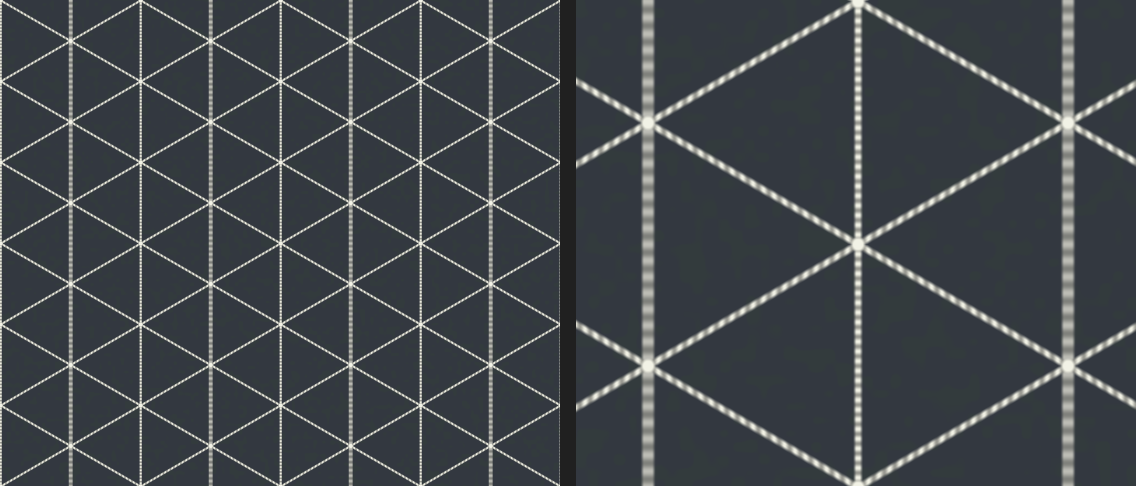
Left, the full canvas; right, a detail of the centre.
This pattern is drawn by a Shadertoy shader. Its source:

```glsl
// Isometric triangle grid: beaded cream lines on dark slate, 4 by 6 repeats.
// Each family of lines is a periodic distance, with a cosine bead along it;
// bright knots mark the crossings and wrapped noise mottles the ground.

const vec2 REPEATS = vec2(4.0, 6.0);       // cells across and down
const vec2 CELL = vec2(1.73, 1.0);         // cell size, in cell heights
const vec2 SHIFT = vec2(0.005, -0.006);    // grid offset, in cells
const vec2 GRAIN = vec2(128.0, 111.0);     // ground noise cells per canvas

// Half widths and softness, in cell heights
const float DIAGONAL_HALF = 0.0125;
const float FINE_HALF = 0.0135;
const float BROAD_HALF = 0.024;
const float KNOT_RADIUS = 0.026;
const float SOFTNESS = 0.009;

// Beads per cell
const float DIAGONAL_BEADS = 40.0;
const float FINE_BEADS = 25.0;
const float BROAD_BEADS = 15.0;

const vec3 SLATE = vec3(0.20, 0.22, 0.25);
const vec3 SLATE_GREEN = vec3(0.20, 0.23, 0.24);
const vec3 SHADE = vec3(0.50, 0.505, 0.485);
const vec3 GREY = vec3(0.60, 0.60, 0.57);
const vec3 PALE = vec3(0.74, 0.74, 0.71);
const vec3 CREAM = vec3(0.95, 0.95, 0.90);
const float TAU = 6.2831853;

float hash(vec2 p) {
    return fract(sin(dot(p, vec2(127.1, 311.7))) * 43758.5453);
}

// Value noise that repeats after one canvas
float wrappedNoise(vec2 p) {
    vec2 i = floor(p);
    vec2 f = smoothstep(0.0, 1.0, fract(p));
    vec2 a = mod(i, GRAIN);
    vec2 b = mod(i + 1.0, GRAIN);
    return mix(mix(hash(a), hash(vec2(b.x, a.y)), f.x),
               mix(hash(vec2(a.x, b.y)), hash(b), f.x), f.y);
}

// Signed offset to the nearest whole number
float toWhole(float x) { return fract(x + 0.5) - 0.5; }
vec2 toWhole(vec2 p) { return fract(p + 0.5) - 0.5; }

float bead(float phase) { return 0.5 + 0.5 * cos(TAU * phase); }

float stroke(float dist, float halfWidth, float soft) {
    return 1.0 - smoothstep(halfWidth - soft, halfWidth + soft, dist);
}

void mainImage(out vec4 fragColor, in vec2 fragCoord) {
    vec2 uv = fragCoord / iResolution.xy;
    vec2 cell = uv * REPEATS - SHIFT;
    float soft = max(SOFTNESS, 0.7 * REPEATS.y / iResolution.y);

    // Mottled ground
    float mottle = smoothstep(0.60, 0.75, wrappedNoise(uv * GRAIN));
    vec3 color = mix(SLATE, SLATE_GREEN, mottle);

    // Broad dashed uprights through the cell centres
    float broad = stroke(abs(toWhole(cell.x + 0.5)) * CELL.x, BROAD_HALF, soft);
    color = mix(color, mix(SHADE, PALE, bead(cell.y * BROAD_BEADS)), broad);

    // Fine dotted uprights along the cell sides
    float fine = stroke(abs(toWhole(cell.x)) * CELL.x, FINE_HALF, soft);
    color = mix(color, mix(GREY, CREAM, bead(cell.y * FINE_BEADS)), fine);

    // Both diagonals, from corner to corner of each cell
    float slant = min(abs(toWhole(cell.x - cell.y)), abs(toWhole(cell.x + cell.y)));
    float diagonal = stroke(slant / length(1.0 / CELL), DIAGONAL_HALF, soft);
    color = mix(color, mix(GREY, CREAM, bead(cell.x * DIAGONAL_BEADS)), diagonal);

    // Knots at corners and centres
    float knot = min(length(toWhole(cell) * CELL), length(toWhole(cell + 0.5) * CELL));
    color = mix(color, CREAM, stroke(knot, KNOT_RADIUS, soft));

    fragColor = vec4(color, 1.0);
}
```
